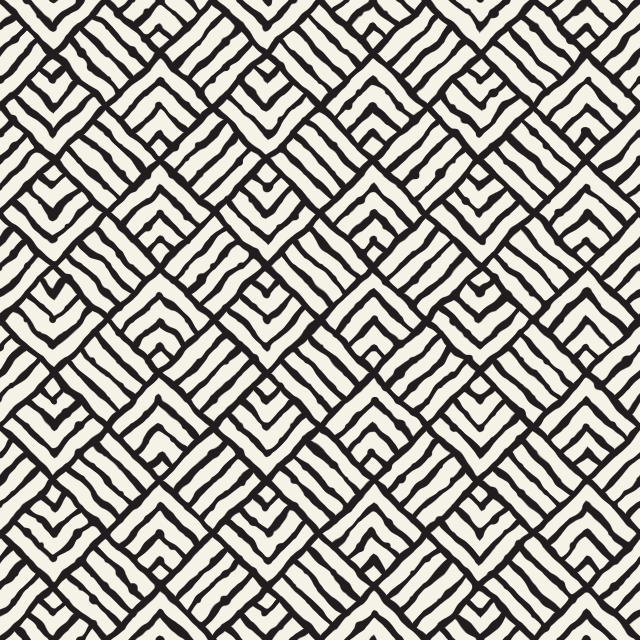
This pattern is drawn by a Shadertoy shader. Its source:

```glsl
// Hand-inked diamond lattice filled with nested chevrons and diagonal stripes, tiling seamlessly.

float hash(vec2 p, float seed) {
    vec3 q = fract(vec3(p.xyx + seed * 7.3) * vec3(0.1031, 0.103, 0.0973));
    q += dot(q, q.yzx + 33.33);
    return fract((q.x + q.y) * q.z);
}

// Gradient at a lattice corner, wrapped to the period, dotted with the offset.
float corner(vec2 cell, vec2 offset, float period, float seed) {
    float angle = 6.2832 * hash(mod(cell, period), seed);
    return dot(vec2(cos(angle), sin(angle)), offset);
}

// Gradient noise that repeats over the canvas.
float noise(vec2 uv, float period, float seed) {
    vec2 p = uv * period, i = floor(p), f = p - i;
    vec2 w = f * f * f * (f * (f * 6.0 - 15.0) + 10.0);
    vec2 e = vec2(1, 0);
    return mix(mix(corner(i, f, period, seed),
                   corner(i + e, f - e, period, seed), w.x),
               mix(corner(i + e.yx, f - e.yx, period, seed),
                   corner(i + 1.0, f - 1.0, period, seed), w.x), w.y);
}

float smoothMin(float a, float b, float k) {
    float h = max(k - abs(a - b), 0.0) / k;
    return min(a, b) - 0.25 * k * h * h;
}

// Coordinate across the strokes of one diamond, chosen by its column.
float strokeCoord(vec2 f, float kind) {
    if (kind < 0.5) return max(f.x, 1.0 - f.y);   // chevrons pointing down
    if (kind < 1.5) return f.y;                   // falling stripes
    if (kind < 2.5) return max(1.0 - f.x, f.y);   // chevrons pointing up
    return f.x;                                   // rising stripes
}

void mainImage(out vec4 fragColor, in vec2 fragCoord) {
    vec2 uv = fragCoord / iResolution.xy;

    // Six diamonds each way, gently bent by an unsteady hand
    vec2 p = uv * 6.0;
    p += 0.038 * vec2(noise(uv, 22.0, 1.0), noise(uv, 22.0, 2.0));
    p += 0.012 * vec2(noise(uv, 60.0, 3.0), noise(uv, 60.0, 4.0));

    // Diagonal grid: x runs down-right, y runs up-right
    vec2 grid = vec2(p.x - p.y, p.x + p.y);
    vec2 cell = floor(grid), f = grid - cell;
    float kind = mod(cell.x + cell.y, 4.0);

    // Diamond outlines
    vec2 edge = abs(grid - round(grid));
    float d = min(edge.x, edge.y) - 0.042 - 0.012 * noise(uv, 31.0, 5.0);

    // Three inner strokes of uneven weight
    float s = strokeCoord(f, kind) + 0.035 * noise(uv, 27.0, 6.0 + kind);
    float stroke = abs(s - clamp(round(s * 4.0), 1.0, 3.0) * 0.25);
    d = min(d, stroke - 0.039 - 0.028 * noise(uv, 25.0, 11.0));

    // Ink knots at stroke ends and bends, heavier on chevron tips
    vec2 knot = round(grid * 4.0);
    vec2 id = mod(vec2(knot.x + knot.y, knot.y - knot.x), 48.0);
    vec2 k = knot * 0.25 - cell;
    bool tip = mod(kind, 2.0) < 0.5 && abs(k.x + k.y - 1.0) < 0.01;
    float radius = mix(0.025, 0.066, pow(hash(id, 12.0), 4.0));
    if (tip) radius = max(radius, 0.05);
    vec2 jitter = 0.03 * (vec2(hash(id, 13.0), hash(id, 14.0)) - 0.5);
    d = smoothMin(d, length(grid - knot * 0.25 - jitter) - radius, 0.025);

    // Ink on warm paper
    float pixel = 6.0 * sqrt(2.0) / min(iResolution.x, iResolution.y);
    float ink = 1.0 - smoothstep(-0.75 * pixel, 0.75 * pixel, d);
    vec3 color = mix(vec3(0.96, 0.95, 0.91), vec3(0.13, 0.11, 0.115), ink);
    fragColor = vec4(color, 1.0);
}
```
